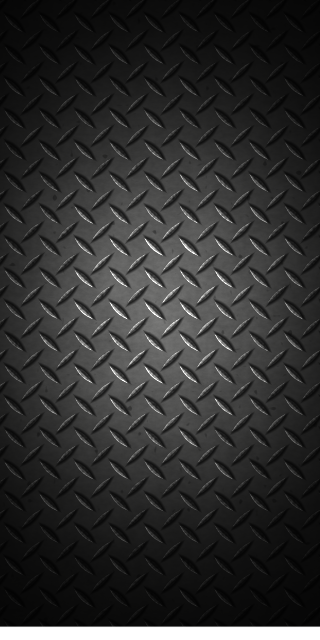
A WebGL 2 fragment shader for this texture:

```glsl
#version 300 es
precision highp float;

uniform vec2 u_resolution;
out vec4 fragColor;

float hash(vec2 p) {
    p = fract(p * vec2(0.1031, 0.1137));
    p += dot(p, p.yx + 33.33);
    return fract((p.x + p.y) * p.x * 17.0);
}

vec2 gradient(vec2 cell) {
    float angle = 6.2832 * hash(cell + 57.0);
    return vec2(cos(angle), sin(angle));
}

float gradientNoise(vec2 p) {
    vec2 i = floor(p), f = fract(p);
    vec2 s = f * f * f * (f * (f * 6.0 - 15.0) + 10.0);
    vec2 e = vec2(1.0, 0.0);
    float low = mix(dot(gradient(i), f), dot(gradient(i + e.xy), f - e.xy), s.x);
    float high = mix(dot(gradient(i + e.yx), f - e.yx), dot(gradient(i + e.xx), f - e.xx), s.x);
    return mix(low, high, s.y);
}

float fbm(vec2 p) {
    float sum = 0.0, amplitude = 0.6;
    for (int i = 0; i < 4; i++) {
        sum += amplitude * gradientNoise(p);
        p = p * 2.1 + 11.3;
        amplitude *= 0.55;
    }
    return sum;
}

// Brightness of one lattice of raised lens-shaped lugs, applied over the plate
float addLugs(float tone, vec2 p, vec2 origin, vec2 axis, float halfWidth, float gloss, float px) {
    vec2 pitch = vec2(0.1094, 0.0998);
    vec2 cell = floor((p - origin) / pitch + 0.5);
    vec2 q = p - origin - cell * pitch;
    float wear = hash(cell + origin * 40.0);
    q += 0.0015 * (vec2(wear, fract(wear * 7.0)) - 0.5);

    float along = dot(q, axis) / 0.041;
    float across = dot(q, vec2(-axis.y, axis.x));
    float lens = halfWidth * (1.0 - along * along);
    float d = abs(across) - lens;

    // Soft shadow on the side away from the light
    float shadow = smoothstep(0.008, -0.003, abs(across + 0.0045) - lens);
    tone *= 1.0 - 0.68 * shadow;

    // Two facets, a lit rim and scuffed metal
    float body = smoothstep(0.6 * px, -0.6 * px, d);
    float facet = mix(0.55, 1.2 + 0.3 * gloss, smoothstep(-0.003, 0.002, across));
    float rim = smoothstep(0.0032, 0.0, abs(d + 0.0018)) * smoothstep(-0.001, 0.002, across);
    float scuff = 0.85 + 0.3 * wear + 0.5 * gradientNoise(p * 130.0);
    float metal = (facet + 0.95 * gloss * rim) * scuff;
    return mix(tone, metal, body);
}

void main() {
    vec2 p = gl_FragCoord.xy / u_resolution * vec2(1.0, 2.0);
    float px = 1.0 / u_resolution.x;

    // Brushed, slightly stained plate
    float tone = 1.0 + 0.16 * fbm(p * 7.0) + 0.14 * fbm(p * vec2(45.0, 70.0));
    tone -= 0.3 * smoothstep(0.42, 0.6, gradientNoise(p * 38.0 + 5.0));

    // Two interleaved lattices, leaning opposite ways
    vec2 origin = vec2(0.3716, 1.229);
    tone = addLugs(tone, p, origin, vec2(-0.725, 0.689), 0.0092, 1.0, px);
    tone = addLugs(tone, p, origin + vec2(0.0547, 0.0490), vec2(0.725, 0.689), 0.0074, 0.5, px);

    // Spotlight falling off to near black
    vec2 r = (p - vec2(0.49, 1.04)) / vec2(0.47, 0.58);
    float light = 0.018 + 0.41 * exp(-dot(r, r));
    vec3 color = light * tone * vec3(1.0, 1.0, 0.99);

    // White margin along the lower edge
    color = mix(vec3(1.0), color, smoothstep(-px, px, p.y - 0.0417));
    fragColor = vec4(clamp(color, 0.0, 1.0), 1.0);
}
```
